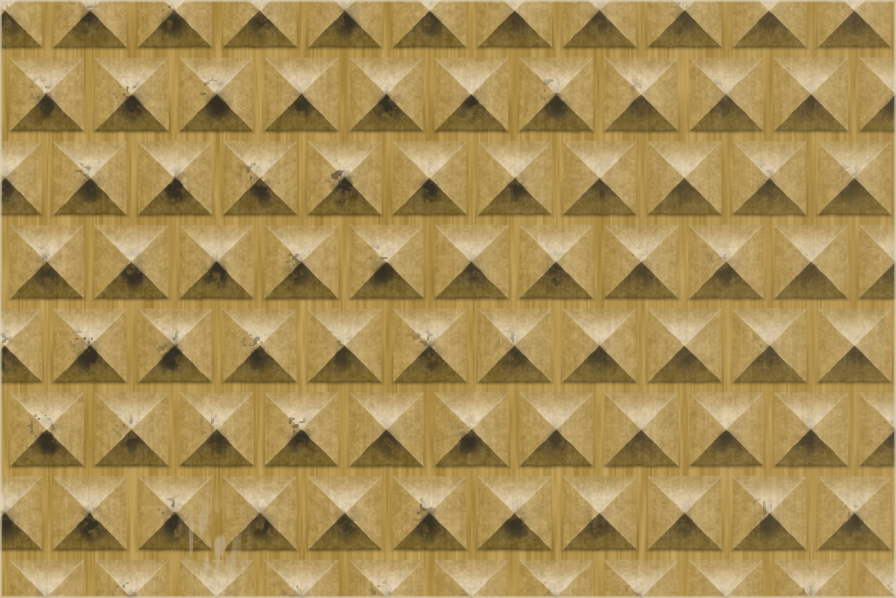
Give the GLSL for this pattern, as a Shadertoy shader.

```glsl
float hash(vec2 p) {
    return fract(sin(dot(p, vec2(127.1, 311.7))) * 43758.5453);
}

float noise(vec2 p) {
    vec2 i = floor(p), f = fract(p);
    f = f * f * (3.0 - 2.0 * f);
    return mix(mix(hash(i), hash(i + vec2(1, 0)), f.x),
               mix(hash(i + vec2(0, 1)), hash(i + vec2(1, 1)), f.x), f.y);
}

float fbm(vec2 p) {
    float sum = 0.0, amp = 0.5;
    for (int i = 0; i < 4; i++) {
        sum += amp * noise(p);
        p = p * 2.03 + 7.3;
        amp *= 0.5;
    }
    return sum / 0.94;
}

void mainImage(out vec4 fragColor, in vec2 fragCoord) {
    vec2 uv = fragCoord / iResolution.xy;
    vec2 p = vec2(uv.x, 1.0 - uv.y) * vec2(10.55, 7.14);
    float aa = 7.14 / iResolution.y;

    // Staggered cells, one stud in each
    float row = floor(p.y + 0.375);
    float shift = mix(0.06, 0.55, mod(row, 2.0));
    float column = floor(p.x - shift + 0.5);
    vec2 id = vec2(column, row);
    vec2 q = vec2(p.x - shift - column, row + 0.125 - p.y);
    vec2 s = q / vec2(0.435, 0.44);
    s += 0.025 * (vec2(noise(p * 9.0), noise(p * 9.0 + 40.0)) - 0.5);
    vec2 a = abs(s);
    float rise = 1.0 - max(a.x, a.y);
    float w = aa * 2.2;

    float grain = noise(p * vec2(45.0, 3.0)) - 0.5;
    float streak = noise(p * vec2(14.0, 1.2) + 9.0) - 0.5;
    float mottle = fbm(p * 13.0) - 0.5;
    float fine = noise(p * 38.0) - 0.5;

    // Flat board, softly shaded around the studs
    vec3 board = vec3(0.69, 0.565, 0.29) + 0.09 * grain + 0.09 * streak;
    board *= 1.0 - 0.13 * smoothstep(-0.12, 0.0, rise) * smoothstep(0.3, -0.9, s.y);

    // Four faces lit from above
    vec3 left = mix(vec3(0.67, 0.55, 0.29), vec3(0.73, 0.62, 0.40), rise);
    vec3 right = mix(vec3(0.69, 0.575, 0.33), vec3(0.76, 0.66, 0.46), rise);
    vec3 top = mix(vec3(0.70, 0.59, 0.36), vec3(0.86, 0.79, 0.65), smoothstep(0.0, 0.75, rise));
    vec3 bottom = mix(vec3(0.48, 0.395, 0.19), vec3(0.35, 0.29, 0.17), smoothstep(0.1, 0.9, rise));
    vec3 face = mix(left, right, smoothstep(-w, w, s.x));
    face = mix(face, top, smoothstep(-w, w, s.y - a.x));
    face = mix(face, bottom, smoothstep(-w, w, -s.y - a.x));
    face += 0.11 * mottle + 0.06 * fine + 0.04 * grain;

    // Worn ridges, brightest above the tip
    float ridge = smoothstep(0.035 + w, 0.0, abs(a.x - a.y));
    float upper = smoothstep(-0.08, 0.08, s.y);
    face = mix(face, vec3(0.88, 0.81, 0.68), ridge * (0.12 + 0.38 * upper) * (0.4 + 0.6 * rise));

    // Soot below the tip, heavier toward the left
    float age = mix(1.0, 0.5, smoothstep(0.35, 0.8, uv.x)) * (0.55 + 0.6 * hash(id));
    vec2 sootCentre = vec2(0.22 * (hash(id + 5.0) - 0.6), -0.25);
    float soot = smoothstep(0.75, 0.05, length((s - sootCentre) * vec2(1.4, 1.0)));
    soot *= smoothstep(0.38, 0.68, fbm(p * 11.0 + 3.0) + 0.15 * soot);
    soot *= mix(0.3, 1.0, smoothstep(-0.12, 0.1, -s.y - a.x));
    face = mix(face, vec3(0.19, 0.17, 0.13), clamp(soot * age * 1.1, 0.0, 0.85));

    // Small chips near the left side of some tips
    float chip = smoothstep(0.66, 0.78, noise(p * 24.0)) * step(0.5, hash(id + 17.0));
    chip *= smoothstep(0.5, 0.1, length(s - vec2(-0.18, 0.1)));
    face = mix(face, vec3(0.33, 0.29, 0.22), 0.6 * chip * age);

    vec3 color = mix(board, face, smoothstep(-w, w, rise));

    // Dark seam under each base
    float seam = smoothstep(0.05 + w, 0.0, abs(s.y + 1.0)) * smoothstep(1.05, 0.9, a.x);
    color *= 1.0 - 0.16 * seam;

    // Pale scraped patch low on the left, gentle fading to the right
    float scrape = smoothstep(0.09, 0.0, length((uv - vec2(0.235, 0.09)) * vec2(1.5, 0.8)));
    scrape *= smoothstep(0.45, 0.7, noise(p * vec2(16.0, 4.0)));
    color = mix(color, vec3(0.77, 0.72, 0.63), 0.6 * scrape);
    color = mix(color, vec3(0.76, 0.68, 0.52), 0.1 * smoothstep(0.4, 1.0, uv.x));

    // Thin pale rim
    vec2 edge = min(uv, 1.0 - uv) * vec2(1.5, 1.0);
    color = mix(color, vec3(0.86, 0.82, 0.73), 0.7 * smoothstep(0.005, 0.001, min(edge.x, edge.y)));

    fragColor = vec4(clamp(color, 0.0, 1.0), 1.0);
}
```
